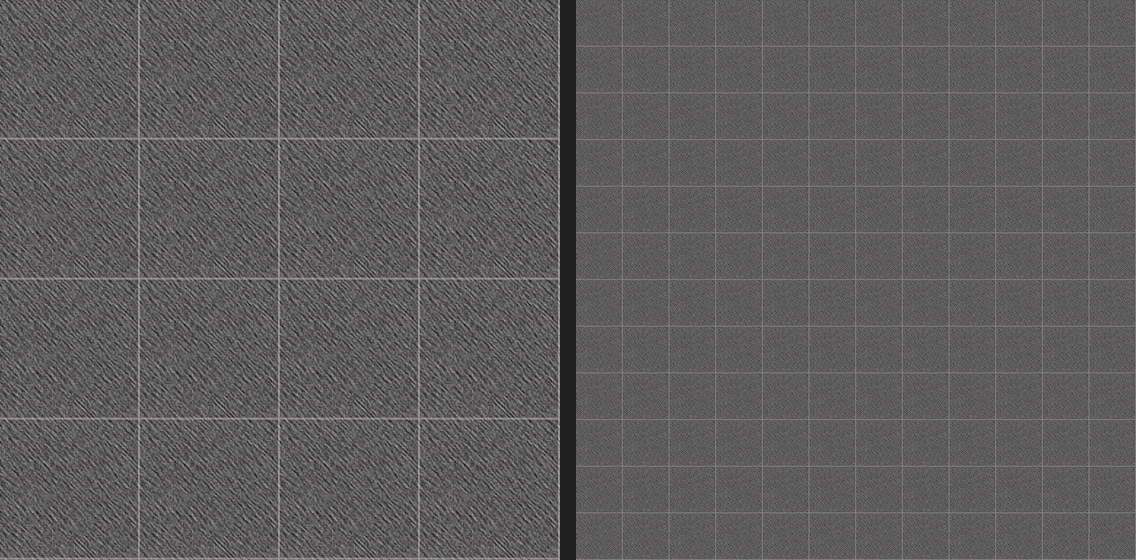
Left, the tile; right, the same tile 3 across and 3 down.
Reproduce this texture procedurally as a Shadertoy shader.

```glsl
// Dark grey stone tiles with very fine diagonal chiselled streaks and thin pale grout.
const float TILES = 4.0;                              // tiles across and down
const vec2 GROUT_CENTER = vec2(0.992, 0.010);         // in tile units
const float GROUT_WIDTH = 0.0140;
const float GROUT_SOFTNESS = 0.004;
const float GROUT_WEAR = 0.12;
const vec3 GROUT_COLOR = vec3(0.570, 0.563, 0.560);
const vec3 STONE_COLOR = vec3(0.364, 0.357, 0.358);
const float RELIEF_CONTRAST = 0.185;
const float HATCH_CONTRAST = 0.14;
const float MOTTLE_CONTRAST = 0.015;
const float EDGE_SHADE = 0.015;
const vec2 RIDGE_STEP = vec2(0.0082, 0.0082);         // half a ridge, across the streaks

// Streak layers: cells across and along the grain, per tile
const vec2 LONG_STREAKS = vec2(64.0, 18.0);
const vec2 FLAT_STREAKS = vec2(26.0, 28.0);
const vec2 STEEP_STREAKS = vec2(26.0, 32.0);
const vec2 CROSS_HATCH = vec2(66.0, 56.0);
const vec2 GRAIN = vec2(96.0);
const vec2 MOTTLE = vec2(5.0);

float hash(vec2 cell, float seed) {
    vec3 q = fract(vec3(cell.xyx + seed * 17.3) * vec3(0.1031, 0.1030, 0.0973));
    q += dot(q, q.yzx + 33.33);
    return fract((q.x + q.y) * q.z);
}

// Value noise centred on zero that repeats every 'period' cells
float wrapNoise(vec2 p, vec2 period, float seed) {
    vec2 cell = floor(p);
    vec2 f = fract(p);
    f = f * f * (3.0 - 2.0 * f);
    vec2 lo = mod(cell, period);
    vec2 hi = mod(cell + 1.0, period);
    float bottom = mix(hash(lo, seed), hash(vec2(hi.x, lo.y), seed), f.x);
    float top = mix(hash(vec2(lo.x, hi.y), seed), hash(hi, seed), f.x);
    return mix(bottom, top, f.y) - 0.5;
}

// Noise stretched along a whole-number shear, so that it still wraps on the tile
float streaks(vec2 p, vec2 slope, vec2 cells, float seed) {
    return wrapNoise(vec2(dot(p, slope), p.x) * cells, cells, seed);
}

float stoneHeight(vec2 p) {
    return 0.58 * streaks(p, vec2(1.0, 1.0), LONG_STREAKS, 1.0)
         + 0.28 * streaks(p, vec2(2.0, 3.0), FLAT_STREAKS, 2.0)
         + 0.26 * streaks(p, vec2(3.0, 2.0), STEEP_STREAKS, 3.0)
         + 0.38 * wrapNoise(p * GRAIN, GRAIN, 4.0);
}

// Ridges stand out against both neighbours, which leaves only the fine detail
float stoneRelief(vec2 p) {
    return 2.0 * stoneHeight(p) - stoneHeight(p + RIDGE_STEP) - stoneHeight(p - RIDGE_STEP);
}

void mainImage(out vec4 fragColor, in vec2 fragCoord) {
    vec2 tile = fract(fragCoord / iResolution.xy * TILES);
    float pixel = TILES / min(iResolution.x, iResolution.y);

    // Chiselled stone, short nicks across the streaks and faint large mottling
    float relief = stoneRelief(tile);
    float hatch = streaks(tile, vec2(1.0, -1.0), CROSS_HATCH, 6.0);
    float mottle = wrapNoise(tile * MOTTLE, MOTTLE, 5.0);
    vec3 color = STONE_COLOR + RELIEF_CONTRAST * relief
               + HATCH_CONTRAST * hatch + MOTTLE_CONTRAST * mottle;

    // Grout lines, with a thin shade on the tile edges beside them
    vec2 offset = abs(fract(tile - GROUT_CENTER + 0.5) - 0.5);
    float edge = min(offset.x, offset.y) - 0.5 * GROUT_WIDTH;
    color -= EDGE_SHADE * (1.0 - smoothstep(0.0, 0.02, edge));
    float blur = max(GROUT_SOFTNESS, 0.5 * pixel);
    float grout = 1.0 - smoothstep(-blur, blur, edge);
    color = mix(color, GROUT_COLOR + GROUT_WEAR * relief, grout);

    fragColor = vec4(clamp(color, 0.0, 1.0), 1.0);
}
```
